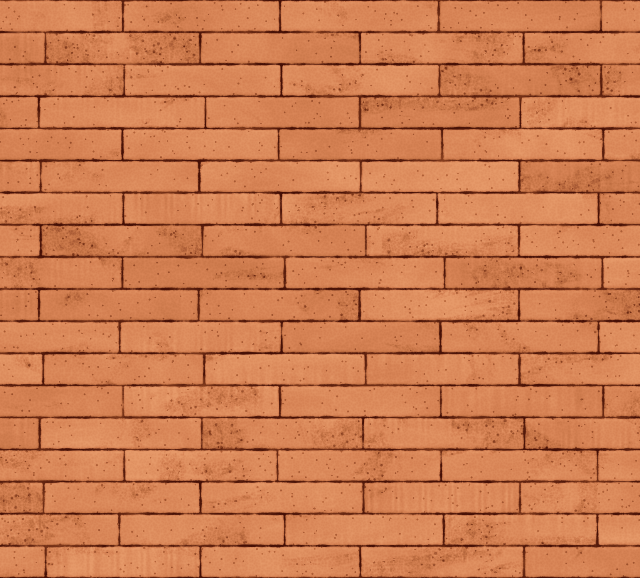
This texture is drawn by a Shadertoy shader. Its source:

```glsl
// Weathered terracotta wall of long thin bricks in running bond with narrow dark joints.
#define ROWS 18.0          // courses down the canvas
#define BRICKS 4.0         // bricks across the canvas
#define LENGTH 5.0         // brick length in course heights
#define JOINT 0.023        // half width of a joint
#define JITTER 0.05        // wander of the upright joints, in bricks
#define BASE_TONE 0.89     // usual brightness on the clay ramp
#define BRICK_VARIATION 0.13
#define WEAR 0.15          // darkening of the rough patches
#define GRAIN 0.13
#define PIT_SHARE 0.22     // share of cells that hold a pit

float hash(vec2 p) {
    vec3 h = fract(p.xyx * vec3(0.1031, 0.1030, 0.0973));
    h += dot(h, h.yzx + 33.33);
    return fract((h.x + h.y) * h.z);
}

// Layered, warped sines, roughly -1 to 1
float waves(vec2 p) {
    float sum = 0.0, amp = 0.5;
    for (int i = 0; i < 5; i++) {
        p = mat2(0.8, -0.6, 0.6, 0.8) * p * 1.9 + vec2(1.7, 4.1);
        p += 0.7 * sin(p.yx * 0.9);
        sum += amp * sin(p.x) * cos(p.y);
        amp *= 0.65;
    }
    return sum;
}

// Cellular noise: distance to the nearest point, and that point's random value
vec2 cells(vec2 p) {
    vec2 cell = floor(p), nearest = vec2(9.0, 0.0);
    for (int y = -1; y <= 1; y++)
    for (int x = -1; x <= 1; x++) {
        vec2 c = cell + vec2(x, y);
        vec2 point = c + vec2(hash(c + 7.3), hash(c + 51.9));
        float d = distance(p, point);
        if (d < nearest.x) nearest = vec2(d, hash(c + 93.1));
    }
    return nearest;
}

// Fired clay colours from deep shadow (0) to sunlit (1)
vec3 clay(float tone) {
    vec3 c = mix(vec3(0.27, 0.06, 0.02), vec3(0.51, 0.23, 0.11), clamp(tone / 0.28, 0.0, 1.0));
    c = mix(c, vec3(0.67, 0.36, 0.21), clamp((tone - 0.28) / 0.24, 0.0, 1.0));
    c = mix(c, vec3(0.77, 0.45, 0.27), clamp((tone - 0.52) / 0.18, 0.0, 1.0));
    c = mix(c, vec3(0.84, 0.51, 0.33), clamp((tone - 0.70) / 0.15, 0.0, 1.0));
    return mix(c, vec3(0.90, 0.60, 0.41), clamp((tone - 0.85) / 0.17, 0.0, 1.0));
}

float jointAt(float index, float row) {
    return index + JITTER * hash(vec2(index, row) + 17.0);
}

void mainImage(out vec4 fragColor, in vec2 fragCoord) {
    vec2 uv = fragCoord / iResolution.xy;
    vec2 wall = vec2(uv.x * BRICKS * LENGTH, (1.0 - uv.y) * ROWS);
    float pixel = ROWS / iResolution.y;

    // Which brick, counted from the top
    float row = floor(wall.y);
    float x = wall.x / LENGTH - (mod(row, 2.0) < 0.5 ? 0.73 : 0.24);
    float index = floor(x);
    if (x < jointAt(index, row)) index -= 1.0;
    float left = jointAt(index, row), right = jointAt(index + 1.0, row);
    vec2 brick = vec2(index, row) + 40.0;
    vec2 shift = 60.0 * vec2(hash(brick), hash(brick + 11.0));

    // Distance inward from the rounded, chipped outline
    float down = fract(wall.y);
    vec2 halfSize = vec2((right - left) * LENGTH, 1.0) * 0.5;
    vec2 local = vec2((x - left) * LENGTH, down) - halfSize;
    vec2 corner = abs(local) - halfSize + 0.08;
    float inside = 0.08 - length(max(corner, 0.0)) - min(max(corner.x, corner.y), 0.0);
    float chips = waves(wall * 3.1);
    inside += 0.025 * chips;

    // Fine grain, broad stains and rough worn patches
    float grain = cells(wall * 13.0).x - 0.5;
    float stain = waves(wall * vec2(0.35, 0.6) + shift);
    float rough = waves(wall * vec2(0.45, 0.8) + shift.yx);
    float patchy = smoothstep(0.05, 0.55, rough + 0.65 * (hash(brick + 23.0) - 0.6));
    float crumbs = smoothstep(0.0, 0.6, waves(wall * 4.3 + shift));
    float tone = BASE_TONE + BRICK_VARIATION * (hash(brick + 31.0) - 0.5);
    tone += 0.09 * stain + GRAIN * grain * (0.7 + patchy);
    tone -= WEAR * patchy * (0.45 + 1.1 * crumbs);

    // Upright drag marks on some bricks
    float dragged = smoothstep(0.5, 0.9, hash(brick + 47.0));
    float streak = sin(wall.x * 23.0 + 2.0 * sin(wall.x * 7.1)) * sin(wall.x * 3.7 + shift.x);
    tone += 0.055 * dragged * streak * (0.6 + 0.4 * sin(wall.y * 3.0 + shift.y));

    // Small pits, denser where the face is worn
    vec2 pit = cells(wall * 5.5 + 80.0);
    float keep = step(pit.y, PIT_SHARE * (0.7 + 0.9 * patchy));
    float radius = 0.12 + 0.6 * pit.y;
    tone -= 0.38 * keep * (1.0 - smoothstep(radius * 0.4, radius + pixel * 2.0, pit.x));

    // Lit upper lip, shaded lower lip, darkened rim
    tone += 0.05 * (1.0 - smoothstep(0.05, 0.17, down));
    tone -= 0.07 * smoothstep(0.84, 0.98, down);
    tone -= 0.13 * (1.0 - smoothstep(JOINT, JOINT + 0.07, inside));

    // Joints vary between deep gaps and dusty filled seams
    float seam = 0.08 + 0.22 * waves(wall * vec2(0.8, 1.1) + 9.0);
    float face = smoothstep(JOINT - pixel * 0.6, JOINT + pixel * 0.6 + 0.01, inside);
    vec3 color = mix(clay(seam), clay(tone), face);
    fragColor = vec4(color, 1.0);
}
```
